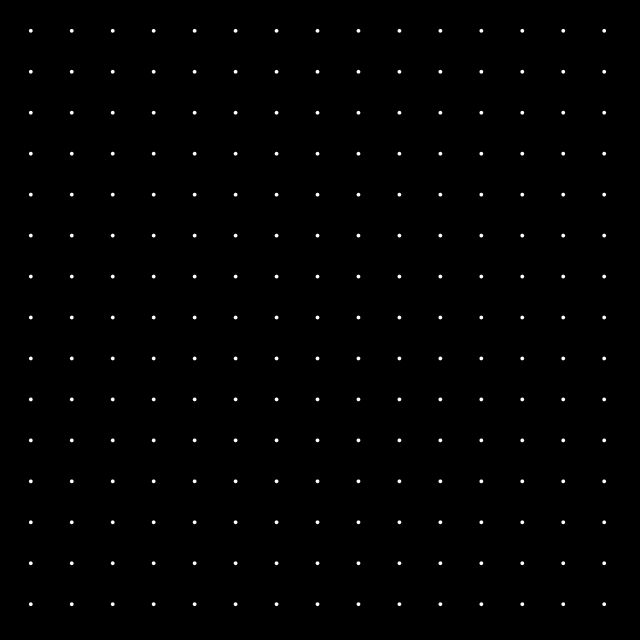
Give the GLSL for this pattern, as a Shadertoy shader.

```glsl
void mainImage(out vec4 fragColor, in vec2 fragCoord) {
    vec2 uv = fragCoord / iResolution.xy;
    float pixel = 1.0 / iResolution.y;

    // Square lattice, measured from its middle dot
    vec2 cell = (fract((uv - vec2(0.4961, 0.5039)) / 0.064 + 0.5) - 0.5) * 0.064;

    // Small round dot with a one-pixel soft edge
    float dotDistance = length(cell) - 0.0029;
    float coverage = clamp(0.5 - dotDistance / pixel, 0.0, 1.0);

    fragColor = vec4(vec3(coverage), 1.0);
}
```
